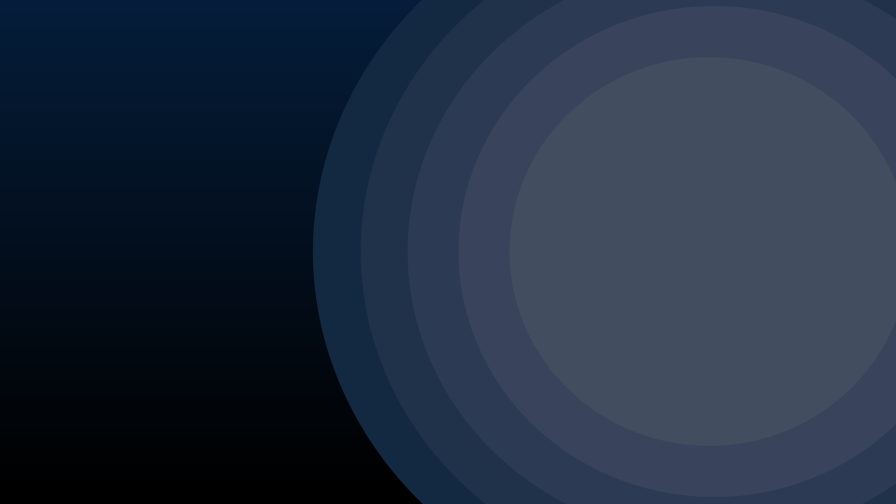
This background is drawn by a Shadertoy shader. Its source:

```glsl
// Nested slate-blue discs at the right over a navy to black vertical gradient.

// Approximate signed distance to an ellipse centred at the origin
float ellipseDistance(vec2 p, vec2 radii) {
    float k = length(p / radii);
    return k * (k - 1.0) / max(length(p / (radii * radii)), 1e-4);
}

void mainImage(out vec4 fragColor, in vec2 fragCoord) {
    vec2 uv = fragCoord / iResolution.xy;
    float aspect = iResolution.x / iResolution.y;
    float pixel = 1.0 / iResolution.y;

    // Backdrop: black at the foot, navy at the top
    vec3 color = vec3(0.018, 0.114, 0.228) * clamp((uv.y - 0.03) / 0.97, 0.0, 1.0);

    // Discs from the widest to the smallest, in units of canvas height
    vec2 radii[5] = vec2[5](vec2(0.796, 0.729), vec2(0.701, 0.657),
        vec2(0.608, 0.572), vec2(0.507, 0.487), vec2(0.396, 0.3855));
    vec3 tints[5] = vec3[5](vec3(0.075, 0.161, 0.253), vec3(0.126, 0.196, 0.292),
        vec3(0.173, 0.233, 0.324), vec3(0.224, 0.268, 0.359), vec3(0.258, 0.304, 0.372));

    for (int i = 0; i < 5; i++) {
        // The smallest disc sits slightly to the left of the others
        vec2 center = vec2((i == 4 ? 0.7915 : 0.797) * aspect, 0.501);
        float d = ellipseDistance(uv * vec2(aspect, 1.0) - center, radii[i]);
        color = mix(color, tints[i], smoothstep(0.75 * pixel, -0.75 * pixel, d));
    }

    fragColor = vec4(color, 1.0);
}
```
